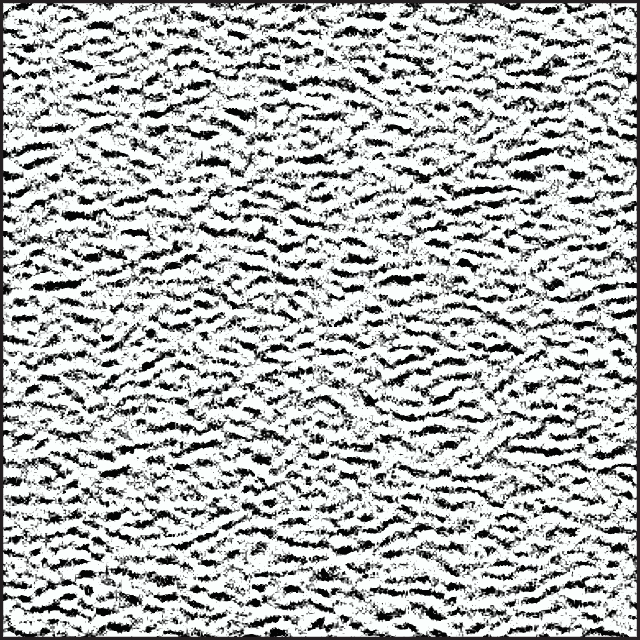
A WebGL 1 fragment shader for this texture:

```glsl
precision highp float;
// Crinkled black-and-white grain: short, ragged, mostly level dark strokes inside a thin dark frame.
uniform vec2 u_resolution;

const float TAU = 6.2831853;
const int KERNELS = 4; // wavelets scattered in each cell

const vec3 INK = vec3(0.012, 0.014, 0.014);
const vec3 PAPER = vec3(0.985, 0.995, 0.992);
const vec3 FRAME = vec3(0.14, 0.12, 0.13);

vec4 hash4(vec3 seed) {
  vec4 q = fract(seed.xyzx * vec4(0.1031, 0.1030, 0.0973, 0.1099));
  q += dot(q, q.wzxy + 33.33);
  return fract((q.xxyz + q.yzzw) * q.zywx);
}

// Smooth value noise centred on zero, for the fine speckle
float speckle(vec2 p, float seed) {
  vec2 cell = floor(p);
  vec2 f = fract(p);
  f = f * f * (3.0 - 2.0 * f);
  float a = hash4(vec3(cell, seed)).x;
  float b = hash4(vec3(cell + vec2(1.0, 0.0), seed)).x;
  float c = hash4(vec3(cell + vec2(0.0, 1.0), seed)).x;
  float d = hash4(vec3(cell + 1.0, seed)).x;
  return mix(mix(a, b, f.x), mix(c, d, f.x), f.y) - 0.5;
}

// One short wave packet, tilted from the vertical
float wavelet(vec2 offset, float tilt, float frequency, float phase, float radius) {
  float envelope = exp(-dot(offset, offset) / (2.0 * radius * radius));
  float along = dot(offset, vec2(sin(tilt), cos(tilt)));
  return envelope * cos(TAU * (frequency * along + phase));
}

// Cellular sum of randomly placed wave packets, with a spread of about one
float wrinkles(vec2 p, float maxTilt) {
  vec2 home = floor(p);
  float sum = 0.0;
  for (int y = -1; y <= 1; y++) {
    for (int x = -1; x <= 1; x++) {
      vec2 cell = home + vec2(float(x), float(y));
      for (int k = 0; k < KERNELS; k++) {
        vec4 place = hash4(vec3(cell + 7.0, float(k) + 1.0));
        vec4 shape = hash4(vec3(cell + 7.0, float(k) + 21.0));
        float tilt = (place.z + shape.x - 1.0) * maxTilt;
        float frequency = mix(1.05, 1.75, shape.y);
        sum += wavelet(p - cell - place.xy, tilt, frequency, place.w, 0.4);
      }
    }
  }
  return sum;
}

// 1 inside the frame, 0 on it
float insideFrame(vec2 p, vec2 size, float width, float blur) {
  vec2 edge = min(p, size - p);
  return smoothstep(width - blur, width + blur, min(edge.x, edge.y));
}

void main() {
  float unit = min(u_resolution.x, u_resolution.y);
  vec2 p = gl_FragCoord.xy / unit;

  // Broken edges: nudge the strokes, then add coarse and fine speckle
  vec2 nudge = vec2(speckle(p * 130.0, 3.0), speckle(p * 130.0, 5.0)) * 0.005;
  float height = 0.9 * wrinkles((p + nudge) * 30.0, 0.85);
  height += 1.3 * speckle(p * 190.0, 9.0);
  height += 2.2 * speckle(p * 390.0, 13.0);

  // Steep tone curve: wide paper, narrow greys, solid ink
  float tone = clamp(1.04 + 0.82 * height, 0.0, 1.0);
  vec3 color = mix(INK, PAPER, tone);

  float inside = insideFrame(p, u_resolution / unit, 0.005, 0.75 / unit);
  gl_FragColor = vec4(mix(FRAME, color, inside), 1.0);
}
```
